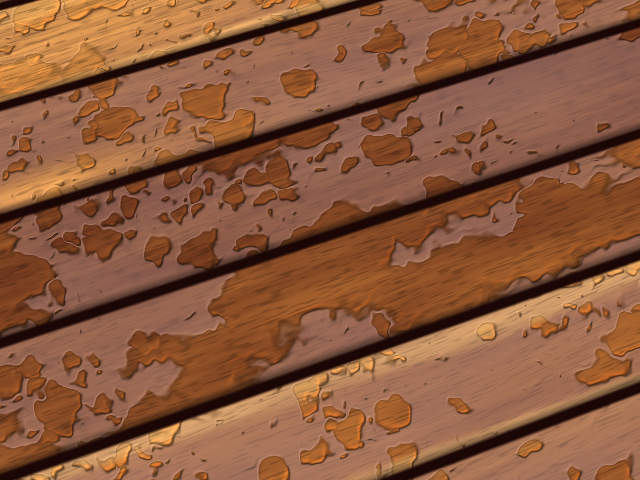
A WebGL 1 fragment shader for this texture:

```glsl
precision highp float;
// Oiled deck planks running diagonally in mild perspective, with dark gaps.
// Each plank has stretched-noise grain; a pale film of water lies on top,
// broken by noise patches and scattered cellular drops with lit, dark rims.
uniform vec2 u_resolution;

#define SLOPE 0.269        // tilt of the gaps at the top left
#define CONVERGE 0.082     // how fast the gaps draw together to the right
#define PLANK 0.196        // height of the first plank
#define GROWTH 0.0126      // growth of the planks towards the viewer
#define GAP 0.042          // half gap, as a part of a plank
#define FILM 0.46          // strength of the water film
#define PATCHES 0.43       // mean share of bare patches
#define DROP_CELLS 10.0    // large drop cells per unit
#define RIM 0.0035         // thickness of a drop rim

const vec3 DARK_WOOD = vec3(0.45, 0.225, 0.12);
const vec3 LIGHT_WOOD = vec3(0.76, 0.46, 0.21);
const vec3 SAPWOOD = vec3(0.95, 0.73, 0.45);
const vec3 SUNLIT = vec3(0.98, 0.68, 0.34);
const vec3 SKY = vec3(0.64, 0.51, 0.52);
const vec3 GAP_COLOR = vec3(0.10, 0.025, 0.018);

float hash(vec2 p) {
  return fract(sin(dot(p, vec2(127.1, 311.7))) * 43758.5);
}

float noise(vec2 p) {
  vec2 i = floor(p), f = fract(p);
  f = f * f * (3.0 - 2.0 * f);
  return mix(mix(hash(i), hash(i + vec2(1, 0)), f.x),
             mix(hash(i + vec2(0, 1)), hash(i + vec2(1, 1)), f.x), f.y);
}

float fbm(vec2 p) {
  float sum = 0.0, amp = 0.533;
  for (int i = 0; i < 4; i++) {
    sum += amp * noise(p);
    p = p * 2.03 + 17.3;
    amp *= 0.5;
  }
  return sum;
}

// Signed distance to one randomly sized drop per cell.
float drops(vec2 q, float cells, float seed) {
  q *= cells;
  vec2 base = floor(q);
  float d = 1.0;
  for (int j = -1; j <= 1; j++) {
    for (int i = -1; i <= 1; i++) {
      vec2 id = base + vec2(float(i), float(j));
      vec2 jitter = vec2(hash(id + seed), hash(id + seed + 7.3));
      float size = hash(id + seed + 3.9);
      vec2 t = q - id - 0.2 - 0.6 * jitter;
      d = min(d, length(t * vec2(0.78, 1.0)) - mix(-0.08, 0.42, size));
    }
  }
  return d / cells;
}

// Signed distance to the edge of the film: negative inside drops and patches.
float filmEdge(vec2 q, float bare) {
  vec2 warp = vec2(noise(q * 27.0), noise(q * 27.0 + 40.0)) - 0.5;
  warp += 0.45 * (vec2(noise(q * 65.0), noise(q * 65.0 + 9.0)) - 0.5);
  q += 0.033 * warp;
  float patches = (fbm(q * vec2(3.2, 7.5) + 5.0) - bare) * 0.14;
  float sparse = 0.016 * smoothstep(0.45, 0.7, noise(q * 4.0 + 31.0));
  float d = min(drops(q, DROP_CELLS, 1.0), drops(q, DROP_CELLS * 2.3, 21.0));
  return min(patches, d + sparse);
}

void main() {
  vec2 p = gl_FragCoord.xy / u_resolution.y;
  float px = 1.0 / u_resolution.y;
  float down = 1.0 - p.y;

  // Plank coordinates: k counts planks downwards, q runs along and across.
  float row = (down + SLOPE * p.x) / (1.0 - CONVERGE * p.x) - 0.014;
  float k = (sqrt(max(PLANK * PLANK + 4.0 * GROWTH * row, 0.0)) - PLANK)
            / (2.0 * GROWTH);
  float id = floor(k), f = k - id;
  vec2 q = vec2(0.955 * p.x - 0.297 * down, k * 0.23) + id * vec2(3.7, 1.9);

  // Wood: broad figure, growth lines and fine pores.
  float light = 0.5 + 0.45 * cos(id * 1.496);
  float figure = fbm(q * vec2(2.5, 16.0));
  float bend = q.y + 0.035 * noise(q * vec2(2.2, 5.0)) + 0.04 * q.x;
  float lines = fbm(vec2(q.x * 5.0, bend * 95.0));
  float pores = noise(vec2(q.x * 32.0, bend * 330.0));
  float tone = 0.12 + 0.68 * light + 0.7 * (figure - 0.5) + 0.5 * (lines - 0.5);
  vec3 wood = mix(DARK_WOOD, LIGHT_WOOD, clamp(tone, 0.0, 1.15));

  // Pale sapwood along the edges of the lightest planks.
  float wave = f + 0.16 * (figure - 0.5);
  float strip = smoothstep(0.27, 0.15, wave) + smoothstep(0.83, 0.92, wave);
  strip = clamp(strip * pow(light, 4.0), 0.0, 1.0);
  wood = mix(wood, SAPWOOD * (0.8 + 0.36 * lines), strip);

  // Low sun on the left ends of the upper planks.
  vec2 a = (vec2(p.x, k) - vec2(0.18, 0.45)) / vec2(0.5, 0.6);
  vec2 b = (vec2(p.x, k) - vec2(0.10, 1.84)) / vec2(0.22, 0.2);
  float sun = exp(-dot(a, a)) * step(k, 1.0) + exp(-dot(b, b)) * step(k, 2.0);
  wood = mix(wood, SUNLIT * (0.75 + 0.45 * lines), 0.8 * min(sun, 1.0));
  wood *= 1.0 - 0.2 * smoothstep(0.55, 0.9, pores);

  // Water film with openings, lit from above.
  float bare = PATCHES + 0.09 * cos(id * 2.094);
  float d = filmEdge(q, bare);
  float lower = clamp((filmEdge(q + vec2(0.0015, 0.003), bare) - d) / 0.003,
                      -1.0, 1.0);
  float film = smoothstep(-px, px, d);
  float amount = FILM * (1.0 - 0.65 * strip) * (1.0 - 0.75 * min(sun, 1.0));
  amount *= 0.85 + 0.3 * noise(q * vec2(3.0, 12.0));
  vec3 color = mix(wood * 0.97, mix(wood, SKY, amount), film);

  // Drop rims: warm glow inside, dark line below, thin glint above.
  float edge = exp(-d * d / (RIM * RIM));
  float glow = smoothstep(-0.016, -0.003, d) * (1.0 - film);
  color += vec3(0.20, 0.08, 0.0) * glow * max(lower, 0.0) * (0.3 + light);
  color *= 1.0 - 0.5 * edge * max(lower, 0.0);
  color *= 1.0 - 0.22 * edge * (1.0 - film);
  color += vec3(0.13, 0.11, 0.11) * edge * film * max(-lower, 0.0);

  // Rounded lower edges and gaps.
  color *= mix(0.62, 1.0, smoothstep(GAP, 0.12, 1.0 - f));
  float away = abs(fract(k + 0.5) - 0.5);
  float soft = 0.008 + 4.0 * px;
  color = mix(GAP_COLOR, color, smoothstep(GAP - soft, GAP + soft, away));
  gl_FragColor = vec4(color, 1.0);
}
```
